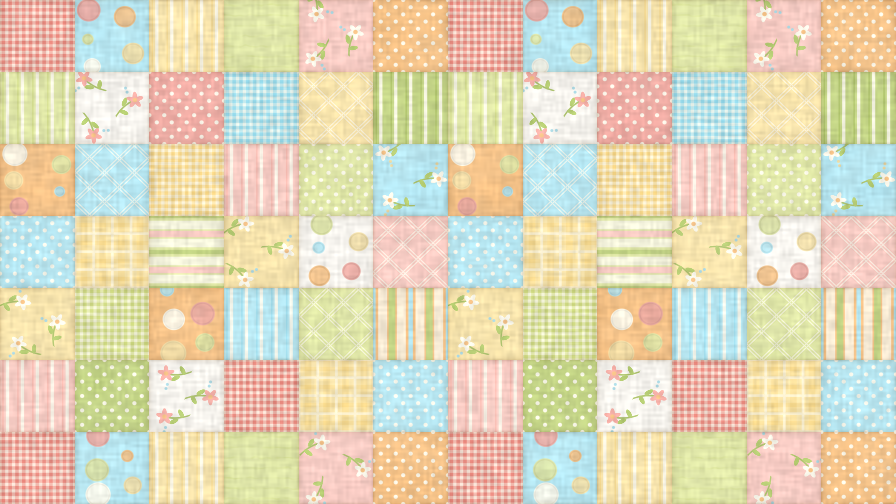
A WebGL 2 fragment shader for this pattern:

```glsl
#version 300 es
precision highp float;
uniform vec2 u_resolution;
out vec4 outColor;

const vec2 GRID = vec2(12.0, 7.0);
const vec3 CREAM = vec3(0.98, 0.97, 0.92);
const vec3 LEAF = vec3(0.66, 0.75, 0.40);

// pink, rose, blue, yellow, green, orange, white, moss
const vec3 DYES[8] = vec3[8](
  vec3(0.97, 0.79, 0.76), vec3(0.94, 0.66, 0.63), vec3(0.70, 0.90, 0.95), vec3(0.97, 0.89, 0.66),
  vec3(0.87, 0.90, 0.64), vec3(0.96, 0.75, 0.51), vec3(0.97, 0.96, 0.94), vec3(0.75, 0.82, 0.50));

// Quilt plan from the bottom row up: tens pick the print, units the dye
const int PLAN[36] = int[36](
  1, 12, 23, 34, 40, 55,
  20, 57, 46, 1, 63, 52,
  43, 4, 15, 22, 74, 85,
  52, 63, 94, 43, 16, 70,
  15, 72, 3, 20, 54, 42,
  24, 46, 51, 2, 73, 27);

float px; // one pixel in patch units

float hash(vec2 p) {
  vec3 q = fract(p.xyx * 0.1031);
  q += dot(q, q.yzx + 33.33);
  return fract((q.x + q.y) * q.z);
}

// Value noise that wraps after GRID patches
float noise(vec2 g, vec2 perPatch) {
  vec2 p = g * perPatch, i = floor(p), f = fract(p), n = GRID * perPatch;
  f = f * f * (3.0 - 2.0 * f);
  vec2 a = mod(i, n), b = mod(i + 1.0, n);
  return mix(mix(hash(a), hash(vec2(b.x, a.y)), f.x),
             mix(hash(vec2(a.x, b.y)), hash(b), f.x), f.y);
}

float fill(float d) { return 1.0 - smoothstep(-0.7 * px, 0.7 * px, d); }

float lines(float x, float count, float halfWidth) {
  return fill(abs(fract(x * count) - 0.5) / count - halfWidth);
}

vec2 scatter(float i, float count, vec2 id) {
  vec2 jitter = vec2(hash(id + i * 7.3), hash(id + i * 3.7 + 19.0)) - 0.5;
  return vec2(0.25 + 0.5 * mod(i, 2.0), (i + 0.5) / count) + 0.16 * jitter;
}

vec3 circles(vec3 col, vec2 f, vec2 id, int dye) {
  for (int i = 0; i < 5; i++) {
    float k = float(i), r = 0.07 + 0.11 * hash(id + k * 5.1);
    float d = length(f - scatter(k, 5.0, id)) - r;
    int tint = (i + int(id.x)) % 5 + 1;
    vec3 ink = tint == dye ? CREAM : DYES[tint] * 0.97;
    col = mix(col, ink, fill(d) * 0.9);
    col = mix(col, ink * 0.92, fill(abs(d + 0.02) - 0.008) * 0.7);
  }
  return col;
}

vec3 sprigs(vec3 col, vec2 f, vec2 id, int dye) {
  vec3 petal = dye == 6 ? DYES[1] * 1.03 : CREAM;
  for (int i = 0; i < 3; i++) {
    float k = float(i), a = 6.283 * hash(id + k * 9.7);
    vec2 q = mat2(cos(a), sin(a), -sin(a), cos(a)) * (f - scatter(k, 3.0, id));
    q.y -= 0.1;
    // Stem and a pair of leaves
    float stem = max(abs(q.x - 1.2 * q.y * q.y) - 0.012, abs(q.y + 0.16) - 0.16);
    col = mix(col, LEAF, fill(stem));
    for (float s = -1.0; s < 2.0; s += 2.0) {
      vec2 l = q - vec2(0.04 + 0.065 * s, -0.17 - 0.03 * s);
      l = vec2(l.x * s + l.y, l.y - l.x * s) * 0.707;
      col = mix(col, LEAF * 1.06, fill(length(l * vec2(1.0, 2.2)) - 0.065));
    }
    // Blossom and berries
    float bloom = length(q) - 0.115 * (0.75 + 0.25 * cos(5.0 * atan(q.x, q.y + 1e-4)));
    col = mix(col, petal, fill(bloom));
    col = mix(col, DYES[5], fill(length(q) - 0.03));
    vec2 b = vec2(abs(q.x + 0.17) - 0.03, q.y + 0.06);
    col = mix(col, DYES[dye == 2 ? 3 : 2] * 0.93, fill(length(b) - 0.02));
  }
  return col;
}

vec3 cloth(int print, int dye, vec2 f, vec2 id, vec2 g) {
  vec3 col = DYES[dye];
  if (print == 0) { // gingham
    float checks = lines(f.x, 11.0, 0.024) + lines(f.y, 11.0, 0.024);
    return mix(CREAM, col * col, 0.16 + 0.36 * checks);
  }
  if (print == 1) return circles(col, f, id, dye);
  if (print == 2) { // pinstripes
    col = mix(col, CREAM, lines(f.x, 5.0, 0.022) * 0.9);
    return mix(col, col * col, lines(f.x + 0.06, 5.0, 0.01) * 0.45);
  }
  if (print == 3) { // faint scribble
    float wave = f.y + 0.03 * (noise(g, vec2(14.0, 7.0)) - 0.5);
    return mix(col, col * col, lines(wave, 7.0, 0.012) * 0.3 * noise(g, vec2(18.0, 7.0)));
  }
  if (print == 4) return sprigs(col, f, id, dye);
  if (print == 5) { // staggered dots
    vec2 q = f * 5.0;
    float d = min(length(fract(q) - 0.5), length(fract(q + 0.5) - 0.5));
    return mix(col, CREAM, fill(d / 5.0 - 0.028) * 0.95);
  }
  if (print == 6) { // plaid
    col = mix(col, col * col, 0.3 * (lines(f.x, 4.0, 0.045) + lines(f.y, 4.0, 0.03)));
    return mix(col, CREAM, 0.6 * max(lines(f.x + 0.12, 4.0, 0.018), lines(f.y + 0.12, 4.0, 0.018)));
  }
  if (print == 7) { // double diagonal lattice
    vec2 d = abs(abs(fract(2.5 * vec2(f.x + f.y, f.x - f.y)) - 0.5) - 0.065) / 3.54;
    col = mix(col, col * col, fill(min(d.x, d.y) - 0.018) * 0.25);
    return mix(col, CREAM, fill(min(d.x, d.y) - 0.009) * 0.75);
  }
  // Mixed ribbons, upright or lying
  float x = print == 8 ? f.x : f.y;
  col = mix(col, CREAM, lines(x, 4.0, 0.06) * 0.8);
  col = mix(col, DYES[print == 8 ? 7 : 0], lines(x, 2.0, 0.045));
  return mix(col, DYES[print == 8 ? 2 : 7], lines(x + 0.25, 2.0, 0.03));
}

void main() {
  vec2 g = gl_FragCoord.xy / u_resolution * GRID;
  px = GRID.x / u_resolution.x;
  vec2 f = fract(g), id = floor(g);
  id.x = mod(id.x, 6.0);
  int code = PLAN[int(mod(id.y, 6.0)) * 6 + int(id.x)];
  vec3 col = cloth(code / 10, code % 10, f, id, g);

  // Linen threads and faded blotches
  float weave = noise(g, vec2(6.0, 26.0)) + noise(g, vec2(26.0, 6.0)) - 1.0;
  float fade = noise(g, vec2(3.0)) * 0.6 + noise(g, vec2(9.0)) * 0.4;
  col = mix(col, CREAM, 0.14 * fade);
  col *= 1.0 + 0.085 * weave;

  // Puckered seams
  vec2 e = min(f, 1.0 - f);
  float edge = min(e.x, e.y) + 0.012 * noise(g, vec2(20.0));
  col *= 1.0 - vec3(0.10, 0.13, 0.17) * exp(-edge * 45.0) - 0.03 * exp(-edge * 12.0);
  outColor = vec4(clamp(col, 0.0, 1.0), 1.0);
}
```
